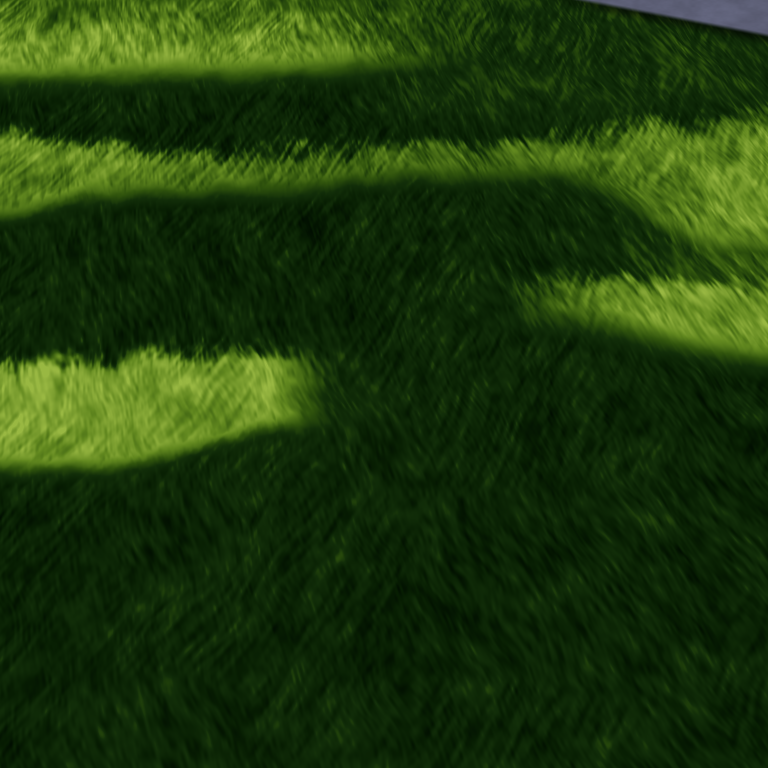
Reproduce this texture procedurally as a Shadertoy shader.

```glsl
#define BLADE_FREQ vec2(125.0, 40.0)
#define BLADE_LEAN 0.55
#define BLADE_CONTRAST 2.7
#define SHADE_TONE 1.35
#define SUN_TONE 4.3
#define EDGE_RAGGED 0.022
#define CURB_COLOR vec3(0.37, 0.38, 0.47)

float hash(vec2 p) {
    vec3 q = fract(vec3(p.xyx) * 0.1031);
    q += dot(q, q.yzx + 33.33);
    return fract((q.x + q.y) * q.z);
}

float noise(vec2 p) {
    vec2 i = floor(p), f = fract(p);
    f = f * f * (3.0 - 2.0 * f);
    return mix(mix(hash(i), hash(i + vec2(1, 0)), f.x),
               mix(hash(i + vec2(0, 1)), hash(i + vec2(1, 1)), f.x), f.y);
}

float fbm(vec2 p) {
    float sum = 0.0, amp = 0.5;
    for (int i = 0; i < 4; i++) {
        sum += amp * noise(p);
        p = p * 2.03 + 17.1;
        amp *= 0.5;
    }
    return sum;
}

// Stretched noise sheared along the blade direction
float strokes(vec2 p, float lean) {
    return noise(vec2(p.x - lean * p.y, p.y) * BLADE_FREQ + 60.0);
}

float blades(vec2 p) {
    p.x += 0.02 * noise(p * 14.0 + 5.0);
    float side = smoothstep(0.3, 0.6, noise(p * 8.0 + 31.0));
    float coarse = mix(strokes(p, -BLADE_LEAN), strokes(p + 3.7, BLADE_LEAN), side);
    float fine = strokes(p * 1.9 + 8.3, BLADE_LEAN * 0.6);
    return 0.6 * coarse + 0.4 * fine;
}

float band(float y, float top, float bottom, float soft) {
    return smoothstep(top - soft, top + soft, y)
         * (1.0 - smoothstep(bottom - soft, bottom + soft, y));
}

// Sunlight reaching the lawn; y runs downward from the far edge
float sunlight(vec2 p) {
    float x = p.x, y = p.y;

    float far = band(y, -0.1, 0.108 - 0.035 * x, 0.024)
              * mix(0.62, 1.0, smoothstep(0.0, 0.075, y))
              * (1.0 - smoothstep(0.35, 0.78, x));

    float rightSide = smoothstep(0.6, 1.0, x);
    float stripTop = 0.175 + 0.022 * smoothstep(0.0, 0.2, x)
                   - 0.015 * smoothstep(0.35, 0.6, x) - 0.035 * rightSide;
    float stripBottom = 0.282 - 0.03 * smoothstep(0.0, 0.18, x)
                      - 0.018 * smoothstep(0.3, 0.6, x)
                      + 0.1 * smoothstep(0.73, 0.95, x);
    float strip = band(y, stripTop, stripBottom, 0.018 + 0.015 * rightSide)
                * mix(0.85, 0.62, smoothstep(0.1, 0.5, x));
    strip *= 1.0 + 0.4 * rightSide;

    float rightPool = band(y, 0.36, 0.422 + 0.045 * smoothstep(0.7, 1.0, x), 0.026)
                    * smoothstep(0.54, 0.9, x);
    float rightHaze = 0.5 * band(y, 0.17, 0.43, 0.05) * smoothstep(0.74, 0.92, x);

    float poolTop = 0.477 - 0.018 * smoothstep(0.0, 0.2, x);
    float poolBottom = 0.612 - 0.055 * smoothstep(0.12, 0.42, x);
    float pool = band(y, poolTop, poolBottom, 0.019)
               * (0.87 * (1.0 - smoothstep(0.35, 0.455, x))
                + 0.13 * (1.0 - smoothstep(0.45, 0.55, x)));

    float cornerHaze = 0.24 * smoothstep(0.45, 0.65, x) * band(y, -0.1, 0.16, 0.05);
    return max(max(max(far, strip), max(rightPool, rightHaze)), max(pool, cornerHaze));
}

// Grass palette, from deep shadow to sunlit tips
vec3 grassColor(float tone) {
    vec3 ramp[6] = vec3[6](
        vec3(0.003, 0.055, 0.002), vec3(0.03, 0.12, 0.01),
        vec3(0.07, 0.18, 0.035), vec3(0.19, 0.33, 0.05),
        vec3(0.38, 0.53, 0.12), vec3(0.60, 0.72, 0.26));
    vec3 color = ramp[0];
    for (int i = 1; i < 6; i++)
        color = mix(color, ramp[i], clamp(tone - float(i - 1), 0.0, 1.0));
    return color;
}

void mainImage(out vec4 fragColor, in vec2 fragCoord) {
    vec2 uv = fragCoord / iResolution.xy;
    vec2 p = vec2(uv.x, 1.0 - uv.y);

    // Perspective: blades grow toward the viewer
    float scale = 0.55 + 0.55 * p.y;
    vec2 ground = vec2((p.x - 0.5) / scale, log(scale) / 0.55) + 4.0;
    float blade = blades(ground);
    float clump = fbm(ground * vec2(16.0, 20.0));

    // Ragged shadow edges
    float ragged = (blade - 0.5) + 1.6 * (clump - 0.47);
    float sun = sunlight(p + vec2(0.5, 1.0) * EDGE_RAGGED * ragged);

    float tone = mix(SHADE_TONE, SUN_TONE, sun);
    tone += (blade - 0.5) * BLADE_CONTRAST * mix(0.85, 0.6, sun);
    tone += (clump - 0.47) * 1.5;
    vec3 color = grassColor(tone);

    // Pale curb with a dark gap beneath it
    float curb = p.y - 0.19 * (p.x - 0.755);
    color *= 1.0 - 0.55 * smoothstep(0.7, 0.8, p.x) * (1.0 - smoothstep(0.0, 0.016, curb));
    vec3 stone = CURB_COLOR * (0.9 + 0.2 * fbm(p * vec2(60.0, 120.0)));
    color = mix(stone, color, smoothstep(-0.004, 0.003, curb));

    fragColor = vec4(color, 1.0);
}
```
